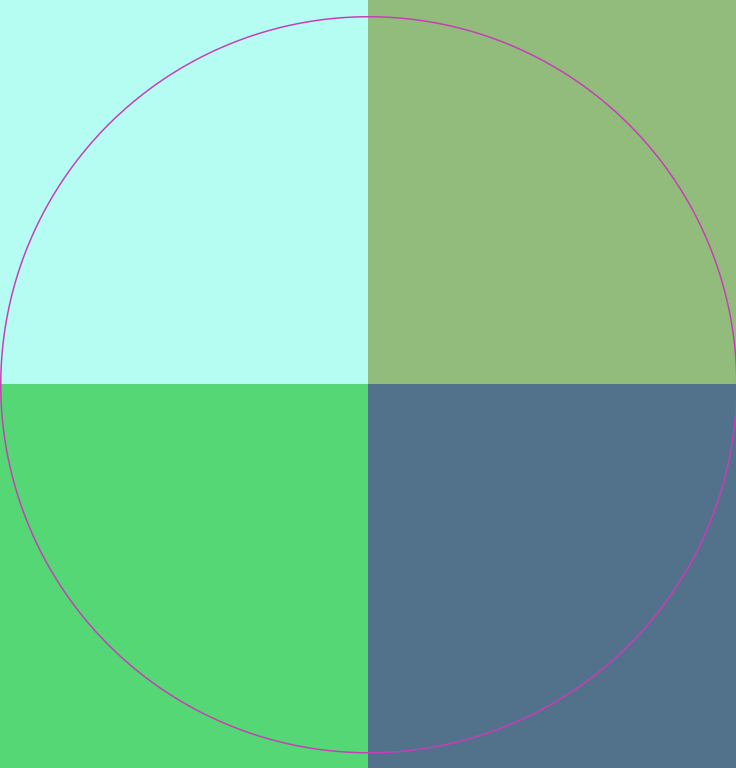
This background is drawn by a WebGL 2 fragment shader. Its source:

```glsl
#version 300 es
precision highp float;

uniform vec2 u_resolution;
out vec4 outColor;

// Lengths are in canvas widths
#define RING_RADIUS 0.5
#define RING_WIDTH 0.00204
#define RING_OFFSET vec2(0.00102, -0.00102)
#define RING_COLOR vec3(0.78, 0.24, 0.72)
#define TOP_LEFT vec3(0.71, 0.992, 0.95)
#define TOP_RIGHT vec3(0.57, 0.737, 0.482)
#define BOTTOM_LEFT vec3(0.335, 0.843, 0.463)
#define BOTTOM_RIGHT vec3(0.32, 0.443, 0.541)

// Coverage of the positive side of an edge, softened over one pixel
float coverage(float dist, float pixel) {
    return clamp(dist / pixel + 0.5, 0.0, 1.0);
}

void main() {
    float pixel = 1.0 / u_resolution.x;
    vec2 p = (gl_FragCoord.xy - 0.5 * u_resolution) * pixel;

    // Four flat quadrants
    float right = coverage(p.x, pixel);
    float top = coverage(p.y, pixel);
    vec3 color = mix(mix(BOTTOM_LEFT, BOTTOM_RIGHT, right),
                     mix(TOP_LEFT, TOP_RIGHT, right), top);

    // Thin ring spanning the canvas width
    float ringDist = abs(length(p - RING_OFFSET) - RING_RADIUS);
    color = mix(color, RING_COLOR, coverage(0.5 * RING_WIDTH - ringDist, pixel));

    outColor = vec4(color, 1.0);
}
```
